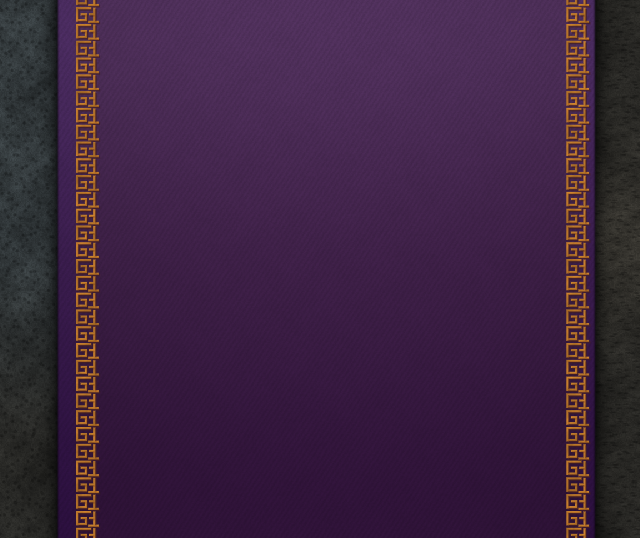
This background is drawn by a WebGL 2 fragment shader. Its source:

```glsl
#version 300 es
precision highp float;
// A hanging purple twill banner with two gold meander bands, over dark stone.
// Cloth is a vertical gradient with diagonal ribs; the bands repeat a key made
// of box distances; the stone layers warped sines and cellular noise.
#define BANNER_LEFT 0.0898
#define BANNER_RIGHT 0.9300
#define BAND_LEFT 0.1185
#define BAND_RIGHT 0.8845
#define KEY_PERIOD 0.02624
#define KEY_OFFSET 0.0105
#define KEY_WIDTH 1.37
#define STROKE 0.065
#define RIB_COUNT 125.0
#define RIB_DEPTH 0.035
#define SHADOW_REACH 0.012

uniform vec2 u_resolution;
out vec4 outColor;

float hash(vec2 p) {
  p = fract(p * vec2(0.1031, 0.1137));
  p += dot(p, p.yx + 33.33);
  return fract((p.x + p.y) * p.x * 97.0);
}

// Distance to the nearest scattered point.
float cellular(vec2 p) {
  vec2 cell = floor(p);
  float nearest = 2.0;
  for (int y = -1; y <= 1; y++) {
    for (int x = -1; x <= 1; x++) {
      vec2 c = cell + vec2(x, y);
      vec2 point = c + vec2(hash(c), hash(c + 71.0));
      nearest = min(nearest, length(p - point));
    }
  }
  return nearest;
}

// Smooth patches from layered sines, about -1 to 1.
float patches(vec2 p) {
  float sum = 0.0, weight = 0.5;
  for (int i = 0; i < 4; i++) {
    p += 0.6 * sin(p.yx * 1.3 + float(i));
    sum += weight * sin(p.x) * sin(p.y + 1.0);
    p = mat2(1.5, 1.1, -1.1, 1.5) * p;
    weight *= 0.6;
  }
  return sum;
}

// Distance to a straight bar between two corners on one axis.
float bar(vec2 q, vec2 a, vec2 b) {
  vec2 d = abs(q - 0.5 * (a + b)) - 0.5 * abs(b - a) - STROKE;
  return max(d.x, d.y);
}

// One meander repeat; q.y runs down and wraps every unit.
float meander(vec2 q) {
  q.y = fract(q.y);
  float d = bar(q, vec2(0.08, 0.09), vec2(0.08, 0.82));
  d = min(d, bar(q, vec2(0.08, 0.09), vec2(0.85, 0.09)));
  d = min(d, bar(q, vec2(0.08, 0.80), vec2(0.60, 0.80)));
  d = min(d, bar(q, vec2(0.60, 0.45), vec2(0.60, 0.80)));
  d = min(d, bar(q, vec2(0.35, 0.45), vec2(0.60, 0.45)));
  d = min(d, bar(q, vec2(1.10, 0.12), vec2(1.10, 0.90)));
  d = min(d, bar(q, vec2(0.85, 0.45), vec2(1.10, 0.45)));
  return min(d, bar(q, vec2(0.80, 0.90), vec2(KEY_WIDTH - STROKE, 0.90)));
}

vec3 stone(vec2 p, float down) {
  float rightSide = step(0.5, p.x);
  vec3 slate = mix(vec3(0.20, 0.225, 0.235), vec3(0.155, 0.155, 0.145), smoothstep(0.35, 0.72, down));
  float paleBand = exp(-pow((down - 0.38) / 0.13, 2.0));
  vec3 earth = vec3(0.155, 0.152, 0.14) + vec3(0.06, 0.055, 0.045) * paleBand;
  vec3 color = mix(slate, earth, rightSide);
  // Stains, streaks, pits and grain.
  vec2 stretch = mix(vec2(1.0), vec2(0.6, 1.8), rightSide);
  float streaks = patches(p * stretch * 130.0 + 5.0);
  color *= 1.0 + 0.22 * patches(p * 32.0) + 0.16 * streaks;
  color *= mix(0.75, 1.0, smoothstep(0.08, 0.3, cellular(p * stretch * 75.0)));
  return color * (0.91 + 0.18 * hash(floor(p * 512.0)));
}

vec3 cloth(vec2 p, float down) {
  vec3 color = mix(vec3(0.305, 0.185, 0.350), vec3(0.240, 0.125, 0.275), smoothstep(0.0, 0.46, down));
  color = mix(color, vec3(0.180, 0.072, 0.215), smoothstep(0.3, 0.84, down));
  float side = abs(p.x - 0.51);
  color *= 1.03 - 0.5 * side * side;
  color += vec3(0.0, -0.005, 0.04) * smoothstep(0.385, 0.40, side);
  // Slanted ribs broken up by the weave.
  float rib = sin(6.28318 * RIB_COUNT * (p.x - 0.65 * p.y) + 0.8 * patches(p * 60.0));
  float weave = hash(floor(p * 512.0)) - 0.5;
  return color * (1.0 + RIB_DEPTH * rib + 0.06 * weave + 0.02 * patches(p * 45.0));
}

void main() {
  vec2 p = gl_FragCoord.xy / u_resolution.x;
  float pixel = 1.0 / u_resolution.x;
  float down = u_resolution.y * pixel - p.y;

  // Gold key with a dark lower-right bevel.
  vec3 fabric = cloth(p, down);
  float bandStart = p.x < 0.5 ? BAND_LEFT : BAND_RIGHT;
  vec2 q = vec2(p.x - bandStart, down - KEY_OFFSET) / KEY_PERIOD;
  float soft = 0.6 * pixel / KEY_PERIOD;
  float inBand = step(-0.15, q.x) * step(q.x, KEY_WIDTH + 0.15);
  float gold = inBand * smoothstep(soft, -soft, meander(q));
  float shade = inBand * smoothstep(soft, -soft, meander(q - 0.08));
  vec3 metal = mix(vec3(0.74, 0.48, 0.17), vec3(0.58, 0.32, 0.11), shade * 0.6);
  metal *= 1.0 + 0.15 * patches(p * 90.0);
  fabric = mix(fabric, vec3(0.26, 0.12, 0.13), 0.7 * shade);
  fabric = mix(fabric, metal, gold);

  // Banner edges: a cast shadow outside and a thin dark hem inside.
  float edge = max(BANNER_LEFT - p.x, p.x - BANNER_RIGHT);
  vec3 wall = stone(p, down) * (1.0 - 0.65 * exp(-max(edge, 0.0) / SHADOW_REACH));
  fabric *= 1.0 - 0.35 * smoothstep(-0.004, 0.0, edge);
  vec3 color = mix(wall, fabric, smoothstep(pixel, -pixel, edge));
  outColor = vec4(color, 1.0);
}
```
